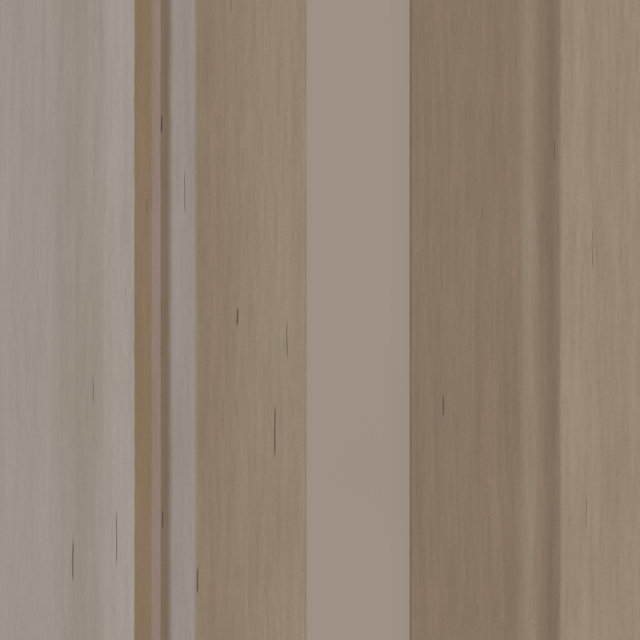
A Shadertoy shader for this texture:

```glsl
// Upright timber boards and mouldings with a smooth painted strip between them.
// Colour bands are laid from left to right, then stretched gradient noise adds
// grain, pale wear and pores, and a loop scatters fine dark cracks.

vec2 hash2(vec2 p) {
    vec3 q = fract(p.xyx * vec3(0.1031, 0.1030, 0.0973));
    q += dot(q, q.yzx + 33.33);
    return fract((q.xx + q.yz) * q.zy);
}

float cornerSlope(vec2 cell, vec2 offset) {
    return dot(hash2(cell + 200.0) * 2.0 - 1.0, offset);
}

// Gradient noise, roughly -0.7 to 0.7
float noise(vec2 p) {
    vec2 i = floor(p), f = fract(p);
    vec2 u = f * f * f * (f * (f * 6.0 - 15.0) + 10.0);
    vec2 e = vec2(0.0, 1.0);
    float low = mix(cornerSlope(i, f), cornerSlope(i + e.yx, f - e.yx), u.x);
    float high = mix(cornerSlope(i + e.xy, f - e.xy), cornerSlope(i + e.yy, f - e.yy), u.x);
    return mix(low, high, u.y);
}

// Soft step from 0 to 1 around a vertical edge
float edge(float x, float at, float soft) {
    float w = max(soft, 0.7 / iResolution.x);
    return smoothstep(at - w, at + w, x);
}

// Soft line centred on a given position
float line(float x, float at, float halfWidth) {
    return smoothstep(halfWidth, 0.0, abs(x - at));
}

void mainImage(out vec4 fragColor, in vec2 fragCoord) {
    vec2 uv = fragCoord / iResolution.xy;
    float x = uv.x + 0.0012 * noise(uv.yy * vec2(23.0, 9.0));

    vec3 grey = vec3(0.615, 0.575, 0.545);
    vec3 tan_ = vec3(0.580, 0.520, 0.445);
    vec3 brown = vec3(0.530, 0.460, 0.390);
    vec3 paint = vec3(0.625, 0.568, 0.525);

    // Weathered board and its narrow moulding
    vec3 col = mix(grey, vec3(0.590, 0.550, 0.505), line(x, 0.125, 0.06));
    col = mix(col, grey * 1.03, edge(x, 0.163, 0.006));
    col = mix(col, brown * vec3(1.0, 0.98, 0.93), edge(x, 0.210, 0.002));
    col = mix(col, vec3(0.565, 0.490, 0.445), edge(x, 0.237, 0.002));
    col = mix(col, brown * 0.90, edge(x, 0.251, 0.002));
    col = mix(col, grey * 0.97, edge(x, 0.266, 0.006));

    // Tan board, running darker on its left
    vec3 tanBoard = mix(brown * vec3(1.03, 1.04, 1.03), tan_, smoothstep(0.32, 0.44, x));
    col = mix(col, tanBoard, edge(x, 0.306, 0.005));

    // Brown board with a pale ridge and a dark groove
    float brownSide = edge(uv.x, 0.640, 0.0015);
    vec3 brownBoard = mix(brown, tan_ * 0.985, line(x, 0.826, 0.022));
    brownBoard = mix(brownBoard, brown * 0.94, line(x, 0.861, 0.018));
    col = mix(col, brownBoard, brownSide);
    col = mix(col, tan_ * 1.015, edge(x, 0.876, 0.004));
    col *= 1.0 + 0.025 * line(x, 0.905, 0.02);

    // Grain: broad streaks, fibres and pores, all drawn out along the boards
    float bend = 0.006 * noise(uv * vec2(5.0, 3.0));
    vec2 g = vec2(uv.x + bend, uv.y);
    float streaks = noise(g * vec2(46.0, 2.2));
    float fibres = noise(g * vec2(125.0, 7.0) + 31.0);
    float pores = noise(g * vec2(240.0, 34.0) + 67.0);
    float speckle = noise(uv * vec2(230.0, 190.0) + 11.0);
    float grain = 0.045 * streaks + 0.055 * fibres + 0.035 * pores + 0.03 * speckle;
    grain -= 0.07 * smoothstep(0.22, 0.55, fibres) * smoothstep(-0.1, 0.3, noise(g * vec2(18.0, 6.0)));
    float greyness = 1.0 - edge(x, 0.306, 0.005);
    vec3 wood = col * (1.0 + grain * mix(1.0, 0.75, greyness));

    // Cloudy wear, showing warm timber through the grey coat
    float wear = noise(uv * vec2(9.0, 4.0) + 5.0) + 0.5 * noise(uv * vec2(24.0, 9.0));
    wood += 0.018 * wear * mix(vec3(0.8), vec3(0.4, 0.8, 1.5), greyness);

    // Fine cracks, tapered at both ends
    for (int i = 0; i < 18; i++) {
        vec2 seed = vec2(float(i), 3.7);
        vec2 size = hash2(seed + 41.0);
        vec2 d = uv - hash2(seed);
        float along = abs(d.y) / mix(0.015, 0.055, size.x);
        float halfWidth = mix(0.0012, 0.0026, size.y);
        float across = abs(d.x + 0.0015 * noise(vec2(float(i), uv.y * 30.0)));
        float crack = smoothstep(halfWidth, 0.0, across) * smoothstep(1.0, 0.5, along);
        wood *= 1.0 - crack * mix(0.12, 0.32, size.y);
    }

    // Smooth painted strip with faint shading and shadowed borders
    float strip = edge(uv.x, 0.479, 0.002) * (1.0 - brownSide);
    vec3 painted = paint * (1.0 + 0.012 * noise(uv * vec2(4.0, 3.0)) + 0.006 * speckle);
    painted *= 1.0 - 0.02 * smoothstep(0.60, 0.64, uv.x);
    col = mix(wood, painted, strip);
    col *= 1.0 - 0.09 * line(uv.x, 0.6415, 0.004) - 0.03 * line(uv.x, 0.478, 0.004);

    fragColor = vec4(clamp(col, 0.0, 1.0), 1.0);
}
```
